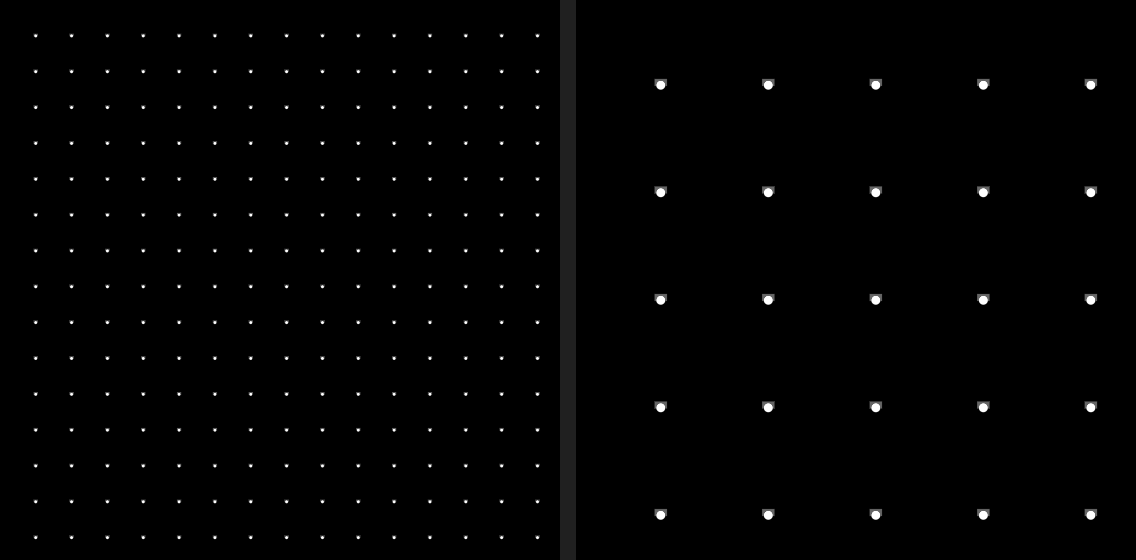
Left: the whole. Right: its middle third, enlarged.
Reproduce this pattern procedurally as a three.js fragment shader.

```glsl
// Fifteen by fifteen grid of tiny white dots with faint grey shoulders on black.

varying vec2 vUv;

float boxDistance(vec2 p, vec2 halfSize) {
  vec2 q = abs(p) - halfSize;
  return length(max(q, 0.0)) + min(max(q.x, q.y), 0.0);
}

float coverage(float dist, float blur) {
  return 1.0 - smoothstep(-blur, blur, dist);
}

void main() {
  float spacing = 0.064;
  float blur = 0.7 * fwidth(vUv.x);

  // Grid counted from the top left, with y pointing down
  vec2 p = vec2(vUv.x, 1.0 - vUv.y) + 0.0002;
  vec2 cell = floor(p / spacing + 0.5);
  vec2 offset = p - cell * spacing;

  // Bright round core over a dim, wider upper band
  float core = coverage(length(offset - vec2(0.0, 0.0002)) - 0.0027, blur);
  float shoulder = coverage(boxDistance(offset + vec2(0.0, 0.0014), vec2(0.0037, 0.0021)), blur);
  float light = max(core, 0.4 * shoulder);

  // The left and top borders stay empty
  light *= step(0.5, min(cell.x, cell.y));

  gl_FragColor = vec4(vec3(light), 1.0);
}
```
